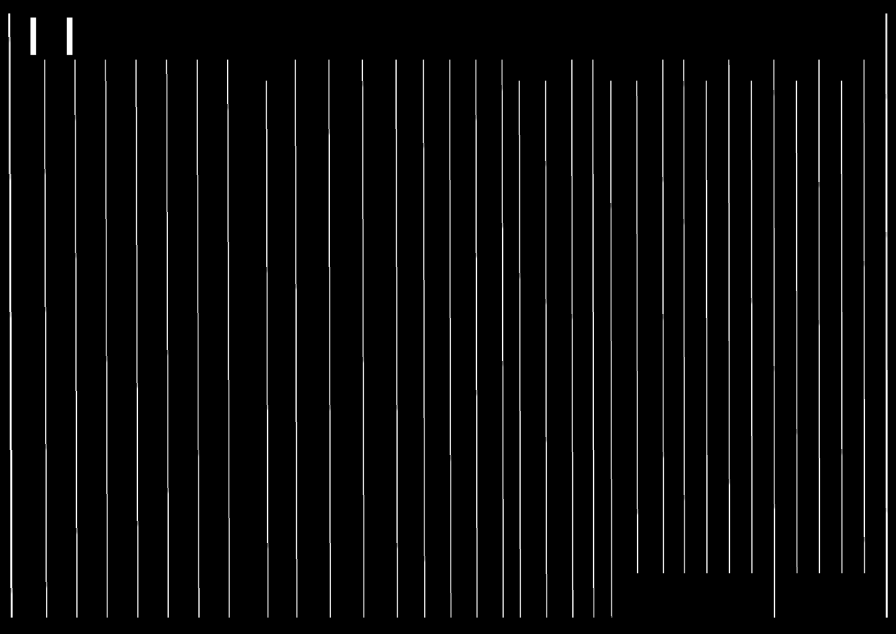
A Shadertoy shader for this pattern:

```glsl
// Thin, slightly leaning white vertical rules on black, with two short bars and a border line at each side.

const vec2  SHEET       = vec2(768.0, 542.0); // layout units, y measured down
const float RULE_WIDTH  = 0.95;
const float EDGE_WIDTH  = 1.6;
const float SOFTNESS    = 1.2;   // filter footprint in output pixels
const float TOP_TALL    = 51.0;
const float TOP_SHORT   = 69.0;
const float BASE_LOW    = 528.0;
const float BASE_HIGH   = 490.0;
const float HIGH_FROM   = 530.0; // rules right of this end early
const float EDGE_TOP    = 11.5;
const float LEFT_EDGE   = 8.0;
const float RIGHT_EDGE  = 759.7;
const vec2  BAR_SIZE    = vec2(4.8, 32.0);
const vec2  BAR_CENTER  = vec2(28.5, 31.0);
const float BAR_STEP    = 31.2;
const float LEAN_LEFT   = 2.0;   // sideways drift from top to bottom
const float LEAN_RIGHT  = 0.4;
const float JOGS        = 4.6;   // steps in which the lean happens
const float INK_WEAR    = 0.22;
const vec3  PAPER       = vec3(0.0);
const vec3  INK         = vec3(1.0);

// Evenly spaced groups: first x, spacing, count, bit mask of short-topped rules
const int GROUP_COUNT = 8;
const vec4 GROUPS[GROUP_COUNT] = vec4[GROUP_COUNT](
    vec4( 38.0, 26.17, 7.0,   0.0),
    vec4(228.2,  0.0,  1.0,   1.0),
    vec4(253.0, 28.8,  4.0,   0.0),
    vec4(362.8, 22.5,  4.0,   0.0),
    vec4(445.0, 22.5,  3.0,   3.0),
    vec4(508.0,  0.0,  1.0,   0.0),
    vec4(523.4, 22.3,  3.0,   3.0),
    vec4(586.0, 19.32, 9.0, 170.0));
const int LONG_INDEX = 4;        // last group's one full-length rule

float hash(vec2 p) {
    return fract(sin(dot(p, vec2(127.1, 311.7))) * 43758.55);
}

// Box-filtered coverage of the interval [lo, hi]
float span(float x, float lo, float hi, float blur) {
    float overlap = min(x + 0.5 * blur, hi) - max(x - 0.5 * blur, lo);
    return clamp(overlap / blur, 0.0, 1.0);
}

float box(vec2 p, vec2 center, vec2 size, vec2 blur) {
    vec2 lo = center - 0.5 * size;
    vec2 hi = center + 0.5 * size;
    return span(p.x, lo.x, hi.x, blur.x) * span(p.y, lo.y, hi.y, blur.y);
}

// Upright line whose lean is taken in small jogs, with uneven ink per piece
float rule(vec2 p, float x, float top, float base, float width, float wear, vec2 blur) {
    float phase = hash(vec2(x, 3.0));
    float along = p.y / SHEET.y * JOGS + phase;
    float piece = floor(along);
    float lean = mix(LEAN_LEFT, LEAN_RIGHT, x / SHEET.x);
    float center = x + lean * (piece - phase + 0.5) / JOGS;
    float ink = 1.0 + wear * (2.0 * hash(vec2(x, piece + 7.0)) - 1.0);

    // Faint nick where some pieces meet
    float nick = 1.0 - smoothstep(0.02, 0.05, fract(along));
    ink *= 1.0 - 1.5 * wear * nick * step(0.5, hash(vec2(piece, x)));

    vec2 middle = vec2(center, 0.5 * (top + base));
    return ink * box(p, middle, vec2(width, base - top), blur);
}

void mainImage(out vec4 fragColor, in vec2 fragCoord) {
    vec2 uv = fragCoord / iResolution.xy;
    vec2 p = vec2(uv.x, 1.0 - uv.y) * SHEET;
    vec2 blur = SOFTNESS * SHEET / iResolution.xy;
    float ink = 0.0;

    // Grouped rules
    for (int g = 0; g < GROUP_COUNT; g++) {
        vec4 group = GROUPS[g];
        for (int i = 0; i < int(group.z); i++) {
            float x = group.x + group.y * float(i);
            bool isShort = ((int(group.w) >> i) & 1) == 1;
            bool isLong = x < HIGH_FROM || (g == GROUP_COUNT - 1 && i == LONG_INDEX);
            float top = isShort ? TOP_SHORT : TOP_TALL;
            float base = isLong ? BASE_LOW : BASE_HIGH;
            ink = max(ink, rule(p, x, top, base, RULE_WIDTH, INK_WEAR, blur));
        }
    }

    // Side borders and the pair of bars
    for (int i = 0; i < 2; i++) {
        float edge = i == 0 ? LEFT_EDGE : RIGHT_EDGE;
        ink = max(ink, rule(p, edge, EDGE_TOP, BASE_LOW, EDGE_WIDTH, 0.5 * INK_WEAR, blur));
        vec2 center = BAR_CENTER + vec2(BAR_STEP * float(i), 0.0);
        ink = max(ink, box(p, center, BAR_SIZE, blur));
    }

    fragColor = vec4(mix(PAPER, INK, clamp(ink, 0.0, 1.0)), 1.0);
}
```
